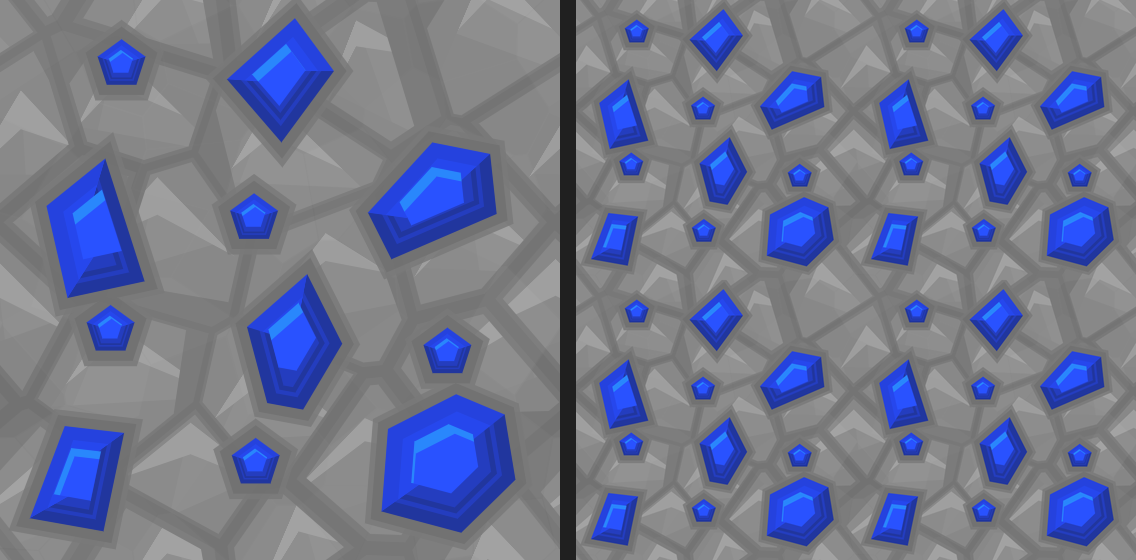
Left: one tile. Right: repeated 2 by 2.
This texture is drawn by a three.js fragment shader. Its source:

```glsl
#define STONES 3.0
#define SHARDS 5.0
#define GEMS 11
#define JITTER 0.75
#define GAP 0.019
#define HALO 0.028
#define SOFT 0.0012
#define SEED 2.7
#define LIGHT vec2(-0.35, 0.937)
#define TAU 6.2831853
varying vec2 vUv;

const vec3 DEEP  = vec3(0.13, 0.21, 0.62);
const vec3 MID   = vec3(0.14, 0.24, 0.75);
const vec3 ROYAL = vec3(0.145, 0.26, 0.87);
const vec3 RIM   = vec3(0.15, 0.28, 0.93);
const vec3 TABLE = vec3(0.16, 0.32, 1.0);
const vec3 GLINT = vec3(0.16, 0.53, 0.99);

vec2 hash2(vec2 c) {
  vec2 s = vec2(dot(c, vec2(127.1, 311.7)), dot(c, vec2(269.5, 183.3)));
  return fract(sin(s + SEED) * 43758.55);
}
float inside(float d) { return 1.0 - smoothstep(-SOFT, SOFT, d); }

// Diagonal lattice: cells repeat after one whole tile in x and y
vec2 diagonal(vec2 v) { return vec2(v.x + v.y, v.x - v.y); }
vec2 wrapCell(vec2 c, float n) { return floor(mod(diagonal(c) + 0.5, 2.0 * n)); }
vec2 cellSeed(vec2 c, float n) { return c + 0.5 + JITTER * (hash2(wrapCell(c, n)) - 0.5); }

// Cellular noise: xy = offset from seed, z = edge distance, w = whole-number id
vec4 cells(vec2 uv, float n) {
  vec2 p = diagonal(uv) * n, base = floor(p), own = base, toSeed = vec2(9.0);
  for (int k = 0; k < 9; k++) {
    vec2 c = base + vec2(mod(float(k), 3.0), floor((float(k) + 0.5) / 3.0)) - 1.0;
    vec2 r = cellSeed(c, n) - p;
    if (dot(r, r) < dot(toSeed, toSeed)) { toSeed = r; own = c; }
  }
  float edge = 9.0;
  for (int y = -2; y <= 2; y++)
  for (int x = -2; x <= 2; x++) {
    vec2 r = cellSeed(own + vec2(float(x), float(y)), n) - p, gap = r - toSeed;
    if (dot(gap, gap) > 0.0001) edge = min(edge, dot(0.5 * (r + toSeed), normalize(gap)));
  }
  vec2 w = wrapCell(own, n);
  return vec4(-diagonal(toSeed) / (2.0 * n), edge / (n * sqrt(2.0)), w.x + 2.0 * n * w.y);
}

// Grey level of the faceted stones and the joints between them
float stoneTone(vec2 uv) {
  vec4 cell = cells(uv, STONES), shard = cells(uv, SHARDS);
  vec2 h = hash2(vec2(cell.w, 3.0)), g = hash2(vec2(cell.w, 8.0));
  float grain = (hash2(vec2(shard.w, 5.0)).x - 0.5) * smoothstep(0.0, 2.0 * SOFT, shard.z);

  // Tapered chevron: a steep outer wedge minus a flatter inner one
  vec2 p = cell.xy - vec2(0.06 * (h.x - 0.5), mix(0.07, 0.12, h.y));
  vec2 steep = mix(vec2(0.4, 0.7), vec2(1.1, 2.6), g);
  vec2 arm = mix(vec2(0.13), vec2(0.22), h.yx) / sqrt(1.0 + steep * steep);
  float thick = mix(0.04, 0.07, g.x);
  vec2 flatter = steep - thick / arm;
  float outer = p.y + max(p.x * steep.x, -p.x * steep.y);
  float inner = p.y + thick + max(p.x * flatter.x, -p.x * flatter.y);

  // Faces either side of a ridge, a lower face and flanks above the chevron
  float face = mix(0.562, 0.546, inside(p.x + (h.x - 0.5) * p.y));
  face = mix(face, 0.538, inside(p.y + 0.15 + (g.y - 0.5) * p.x));
  face = mix(0.536, face, inside(outer));
  face = mix(face, 0.625, inside(outer) * (1.0 - inside(inner)));

  // Uneven joints: each stone has its own inset and one chipped side
  float chip = 0.11 - dot(cell.xy, vec2(cos(TAU * h.y), sin(TAU * h.y)));
  float edge = min(cell.z, chip), width = GAP * mix(0.5, 1.4, h.x);
  float joint = mix(0.482, 0.46, inside(cell.z - 0.5 * width));
  return mix(face, joint, inside(edge - width)) + 0.026 * grain;
}

// Convex gem outline: distance to its lit edges (x) and shaded edges (y)
vec2 gemFaces(vec2 q, float id, float radius) {
  bool small = radius < 0.06;
  vec2 h = hash2(vec2(id, 40.0));
  float sides = small ? 5.0 : 4.0 + floor(h.x * 3.0);
  float stretch = small ? 1.0 : mix(0.65, 0.95, h.y);
  float tilt = small ? 0.25 * TAU : mix(0.2, 1.7, hash2(vec2(id, 60.0)).x);
  float wobble = small ? 0.0 : 0.55;
  mat2 turn = mat2(cos(tilt), sin(tilt), -sin(tilt), cos(tilt));
  vec2 faces = vec2(-1.0), prev = vec2(0.0);
  for (int k = 0; k <= 6; k++) {
    float i = float(k);
    if (i > sides) break;
    float slot = i < sides ? i : 0.0;
    float a = TAU * (slot + wobble * (hash2(vec2(slot, id)).x - 0.5)) / sides;
    vec2 corner = turn * (radius * vec2(cos(a), stretch * sin(a)));
    vec2 e = normalize(corner - prev), n = vec2(e.y, -e.x);
    float d = dot(q - prev, n);
    if (k > 0 && dot(n, LIGHT) > 0.12) faces.x = max(faces.x, d);
    else if (k > 0) faces.y = max(faces.y, d);
    prev = corner;
  }
  return faces;
}
float outline(vec2 q, float id, float r) { vec2 f = gemFaces(q, id, r); return max(f.x, f.y); }

// Bevel rings, then the table with a tapered glint on its lit side
vec3 gemColour(vec2 q, float id, float r) {
  vec2 f = gemFaces(q, id, r), top = q - 0.08 * r * LIGHT;
  float d = max(f.x, f.y);
  float rings = inside(d + 0.16 * r) - inside(d + 0.22 * r) + inside(d + 0.29 * r);
  vec3 col = mix(mix(DEEP, MID, rings), mix(ROYAL, RIM, inside(d + 0.2 * r)), inside(f.y - f.x));
  float table = inside(outline(top * 2.0, id, r) * 0.5);
  float body = inside(outline((top + 0.2 * r * LIGHT) * 1.75, id, r) / 1.75);
  return mix(col, mix(GLINT, TABLE, body), table);
}

void main() {
  // Nearest gem: large and small alternate in staggered rows, clear of the border
  float d = 9.0, id = 0.0, radius = 0.1;
  vec2 q = vec2(0.0);
  for (int k = 0; k < GEMS; k++) {
    float i = float(k), row = floor((i + 0.5) / 3.0);
    vec2 h = hash2(vec2(i, 23.0));
    float size = mod(i, 2.0) < 0.5 ? mix(0.11, 0.145, h.x) : 0.045;
    vec2 seat = vec2(0.2 + 0.3 * (i - 3.0 * row), 0.14 + 0.24 * row) + 0.07 * (h - 0.5);
    seat.x += 0.06 * (mod(row, 2.0) - 0.5);
    vec2 p = vUv - clamp(seat, size + HALO, 1.0 - size - HALO);
    float dist = outline(p, i, size);
    if (dist < d) { d = dist; id = i; radius = size; q = p; }
  }
  // Stone, dark socket around the gem, then the gem itself
  float tone = mix(stoneTone(vUv), 0.475, 0.85 * inside(d - HALO));
  tone = mix(tone, 0.44, 0.85 * inside(d - 0.65 * HALO));
  gl_FragColor = vec4(mix(vec3(tone), gemColour(q, id, radius), inside(d)), 1.0);
}
```
